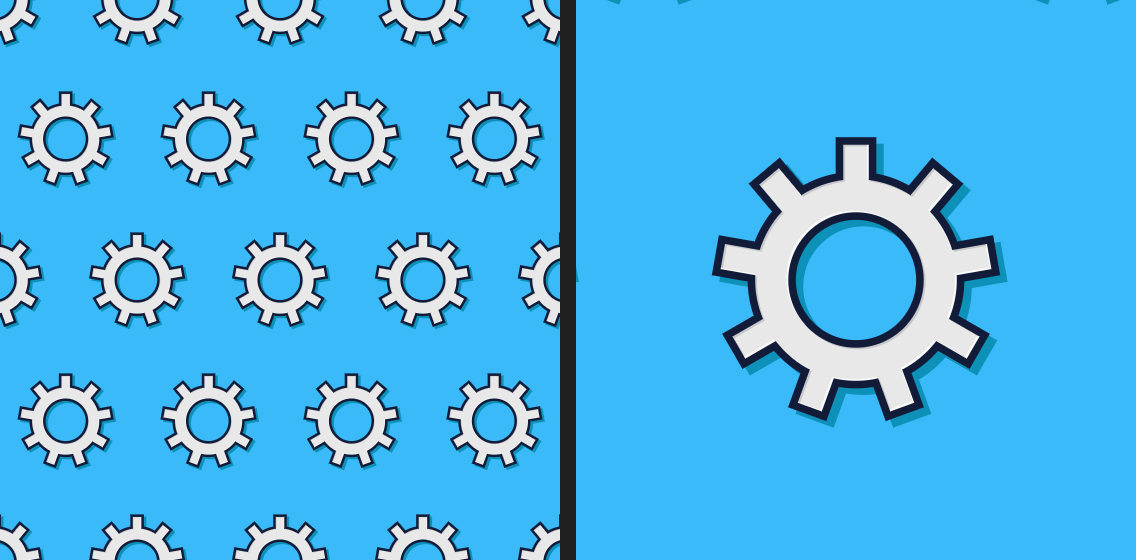
Left: the whole. Right: its middle third, enlarged.
Reproduce this pattern procedurally as a Shadertoy shader.

```glsl
// Staggered rows of outlined nine-tooth gears with hard drop shadows on sky blue.

const vec2  SPACING      = vec2(0.2552, 0.2518); // gear pitch across and down
const float TEETH        = 9.0;
const float TIP_RADIUS   = 0.0850;
const float BODY_RADIUS  = 0.0645;
const float HOLE_RADIUS  = 0.0358;
const float TOOTH_HALF   = 0.0121;
const float OUTLINE      = 0.0045;
const vec2  SHADOW_SHIFT = vec2(0.0044, -0.0039);
const vec2  BEVEL_SHIFT  = vec2(0.0011, -0.0010);

const vec3 SKY       = vec3(0.23, 0.73, 0.98);
const vec3 SHADOW    = vec3(0.05, 0.57, 0.72);
const vec3 INK       = vec3(0.07, 0.11, 0.22);
const vec3 METAL     = vec3(0.91, 0.91, 0.91);
const vec3 SHADE     = vec3(0.78, 0.78, 0.80);
const vec3 HIGHLIGHT = vec3(0.98, 0.98, 0.98);

const float TAU = 6.2831853;

// Signed distance to a gear with square-cornered teeth, one pointing up
float gear(vec2 p) {
    float r = length(p);
    float sector = TAU / TEETH;
    float a = mod(atan(p.x, p.y) + 0.5 * sector, sector) - 0.5 * sector;
    vec2 q = r * vec2(sin(a), cos(a));
    float tooth = max(abs(q.x) - TOOTH_HALF, q.y - TIP_RADIUS);
    return max(min(r - BODY_RADIUS, tooth), HOLE_RADIUS - r);
}

// Local coordinates in a brick grid with a gear at the canvas centre
vec2 brickCell(vec2 p) {
    float row = floor(p.y / SPACING.y + 0.5);
    p.x += 0.5 * SPACING.x * mod(row, 2.0);
    return p - SPACING * floor(p / SPACING + 0.5);
}

// Antialiased coverage of the region where the distance is negative
float coverage(float d) {
    return clamp(0.5 - d * iResolution.y, 0.0, 1.0);
}

void mainImage(out vec4 fragColor, in vec2 fragCoord) {
    vec2 p = brickCell((fragCoord - 0.5 * iResolution.xy) / iResolution.y);
    float d = gear(p);

    // Metal face with a thin shaded and a thin lit inner edge
    float shaded = 1.0 - coverage(gear(p - BEVEL_SHIFT) + OUTLINE);
    float lit    = 1.0 - coverage(gear(p + BEVEL_SHIFT) + OUTLINE);
    vec3 face = mix(METAL, SHADE, shaded);
    face = mix(face, HIGHLIGHT, lit);

    // Layers from back to front
    vec3 col = mix(SKY, SHADOW, coverage(gear(p - SHADOW_SHIFT)));
    col = mix(col, INK, coverage(d));
    col = mix(col, face, coverage(d + OUTLINE));

    fragColor = vec4(col, 1.0);
}
```
